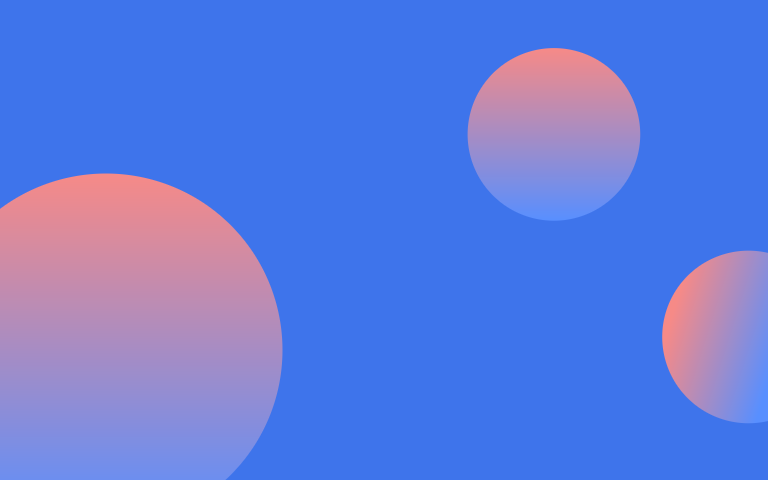
Give the GLSL for this background, as a WebGL 1 fragment shader.

```glsl
precision highp float;

uniform vec2 u_resolution;

// Salmon to blue ramp, t from 0 to 1
vec3 discRamp(float t) {
    return mix(vec3(0.965, 0.54, 0.53), vec3(0.345, 0.56, 1.0), clamp(t, 0.0, 1.0));
}

// Lays a disc over base; the ramp runs along axis between two
// offsets measured in radii from the centre
vec3 addDisc(vec3 base, vec2 p, vec2 center, float radius, vec2 axis, vec2 span) {
    vec2 offset = p - center;
    float pixel = 1.0 / u_resolution.y;
    float coverage = clamp(0.5 - (length(offset) - radius) / pixel, 0.0, 1.0);
    float along = dot(offset, normalize(axis)) / radius;
    float t = (along - span.x) / (span.y - span.x);
    return mix(base, discRamp(t), coverage);
}

void main() {
    // Canvas height is one unit
    vec2 p = gl_FragCoord.xy / u_resolution.y;
    vec2 down = vec2(0.0, -1.0);
    vec2 fullSpan = vec2(-1.0, 1.0);

    // Flat backdrop
    vec3 color = vec3(0.245, 0.455, 0.92);

    // Large lower left disc, upper disc, and tilted disc at the right edge
    color = addDisc(color, p, vec2(0.2208, 0.2708), 0.3677, down, fullSpan);
    color = addDisc(color, p, vec2(1.154, 0.72), 0.1798, down, fullSpan);
    color = addDisc(color, p, vec2(1.5594, 0.298), 0.1798, vec2(0.95, -0.3), vec2(-0.92, 0.38));

    gl_FragColor = vec4(color, 1.0);
}
```
